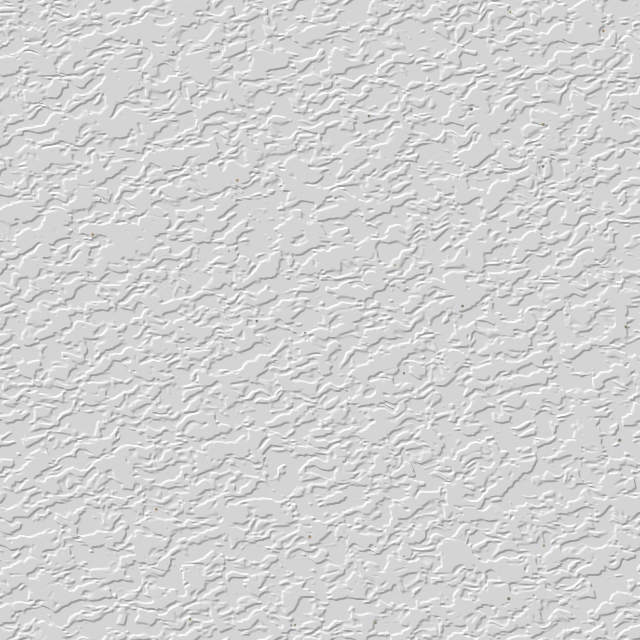
Give the GLSL for this texture, as a Shadertoy shader.

```glsl
// Pale grey embossed plaster: stretched noise is cut into flat plateaus,
// then lit from the upper left so their rims turn white or shaded.
// A few tiny brown and dark specks are scattered on top.

float hash(vec2 p) {
    vec3 q = fract(vec3(p.xyx) * 0.1031);
    q += dot(q, q.yzx + 33.33);
    return fract((q.x + q.y) * q.z);
}

float valueNoise(vec2 p) {
    vec2 cell = floor(p), f = fract(p);
    f = f * f * (3.0 - 2.0 * f);
    float low = mix(hash(cell), hash(cell + vec2(1, 0)), f.x);
    float high = mix(hash(cell + vec2(0, 1)), hash(cell + vec2(1, 1)), f.x);
    return mix(low, high, f.y);
}

mat2 rotation(float angle) {
    float c = cos(angle), s = sin(angle);
    return mat2(c, -s, s, c);
}

// Plateau height: 0 in the hollows, 1 on the raised flakes
float plasterHeight(vec2 uv) {
    // Bend the grain so that flakes break up and do not line up
    vec2 bend = vec2(valueNoise(uv * 47.0 + 5.0), valueNoise(uv * 47.0 + 71.0)) - 0.5;
    vec2 p = uv + 0.014 * bend;
    float sum = 0.0, total = 0.0, weight = 1.0, scale = 1.0;
    for (int i = 0; i < 3; i++) {
        // Each octave is long along a gently rising direction
        vec2 grain = rotation(0.42 - 0.14 * float(i)) * p;
        sum += weight * valueNoise(grain * vec2(35.0, 68.0) * scale + 40.0 + 37.0 * float(i));
        total += weight;
        weight *= 0.76;
        scale *= 1.95;
    }
    // Broad swells leave some larger smooth patches
    float swell = valueNoise(rotation(0.35) * uv * vec2(13.0, 22.0) + 90.0) - 0.5;
    return smoothstep(0.42, 0.57, sum / total + 0.07 * swell);
}

// Rare specks, one candidate in each cell of a coarse grid
float speckMask(vec2 uv, out float tint) {
    vec2 grid = uv * 9.0, cell = floor(grid);
    vec2 centre = 0.15 + 0.7 * vec2(hash(cell + 13.0), hash(cell + 57.0));
    tint = hash(cell + 101.0);
    float radius = mix(0.015, 0.033, hash(cell + 151.0));
    float present = step(hash(cell + 203.0), 0.3);
    return present * (1.0 - smoothstep(radius * 0.4, radius, length(fract(grid) - centre)));
}

void mainImage(out vec4 fragColor, in vec2 fragCoord) {
    vec2 uv = fragCoord / min(iResolution.x, iResolution.y);

    // Emboss: compare the height on the far and near side of the light
    vec2 toLight = normalize(vec2(-0.65, 0.76)) * 0.0019;
    float relief = plasterHeight(uv - toLight) - plasterHeight(uv + toLight);
    float grey = 0.832 + 0.15 * max(relief, 0.0) + 0.22 * min(relief, 0.0);
    vec3 color = vec3(grey);

    float tint;
    float speck = speckMask(uv, tint);
    vec3 speckColor = mix(vec3(0.36, 0.37, 0.33), vec3(0.62, 0.52, 0.36), tint);
    color = mix(color, speckColor, 0.75 * speck);

    fragColor = vec4(color, 1.0);
}
```
